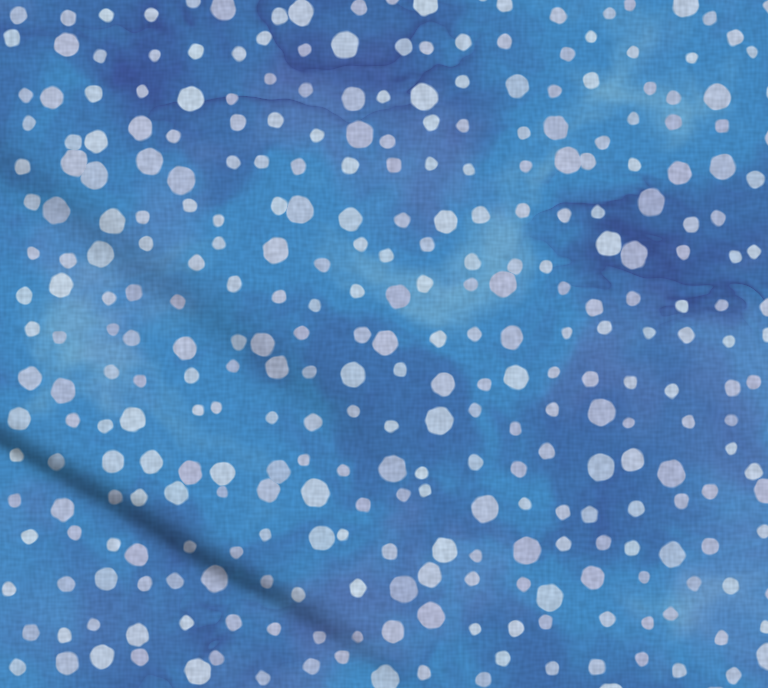
Give the GLSL for this texture, as a Shadertoy shader.

```glsl
// Mottled blue batik cloth with scattered pale dots, violet dye veins and soft folds.

const vec3 VIOLET   = vec3(0.23, 0.31, 0.57);
const vec3 DEEP     = vec3(0.25, 0.44, 0.67);
const vec3 AZURE    = vec3(0.26, 0.53, 0.75);
const vec3 PALE     = vec3(0.41, 0.64, 0.79);
const vec3 LAVENDER = vec3(0.47, 0.52, 0.74);
const vec3 DOT_COOL = vec3(0.75, 0.82, 0.88);
const vec3 DOT_WARM = vec3(0.68, 0.70, 0.81);

vec2 hash2(vec2 p) {
    vec3 q = fract(p.xyx * vec3(0.1031, 0.1030, 0.0973));
    q += dot(q, q.yzx + 33.33);
    return fract((q.xx + q.yz) * q.zy);
}

float cornerSlope(vec2 cell, vec2 offset) {
    float angle = 6.2832 * hash2(cell).x;
    return dot(vec2(cos(angle), sin(angle)), offset);
}

// Gradient noise, roughly -0.6 to 0.6
float noise(vec2 p) {
    vec2 i = floor(p), f = fract(p);
    vec2 u = f * f * f * (f * (f * 6.0 - 15.0) + 10.0);
    vec2 e = vec2(1.0, 0.0);
    return mix(mix(cornerSlope(i, f), cornerSlope(i + e.xy, f - e.xy), u.x),
               mix(cornerSlope(i + e.yx, f - e.yx), cornerSlope(i + e.xx, f - e.xx), u.x), u.y);
}

float fbm(vec2 p) {
    float sum = 0.0, gain = 1.0;
    for (int k = 0; k < 4; k++) {
        sum += gain * noise(p);
        p = mat2(1.6, 1.2, -1.2, 1.6) * p + 17.3;
        gain *= 0.5;
    }
    return sum;
}

float blob(vec2 p, vec2 center, vec2 size) {
    vec2 q = (p - center) / size;
    return exp(-dot(q, q));
}

// Dye line: crisp on one side, bleeding on the other
float vein(float d) {
    return exp(-abs(d) * (d > 0.0 ? 7.0 : 38.0));
}

vec3 dyeRamp(float t) {
    vec3 c = mix(VIOLET, DEEP, smoothstep(-0.05, 0.36, t));
    c = mix(c, AZURE, smoothstep(0.34, 0.6, t));
    return mix(c, PALE, smoothstep(0.62, 1.0, t));
}

vec3 dyedCloth(vec2 p) {
    vec2 warp = vec2(fbm(p * 3.0 + 5.0), fbm(p * 3.0 + 41.0));
    vec2 q = p + 0.09 * warp;
    float violet = blob(q, vec2(0.40, 0.92), vec2(0.32, 0.09))
                 + blob(q, vec2(1.00, 0.62), vec2(0.18, 0.11))
                 + 0.5 * blob(q, vec2(0.30, 0.07), vec2(0.20, 0.10))
                 + 0.5 * blob(q, vec2(0.87, 0.22), vec2(0.11, 0.06));
    float light = blob(q, vec2(0.57, 0.56), vec2(0.28, 0.13))
                + 0.6 * blob(q, vec2(0.10, 0.52), vec2(0.13, 0.16))
                + 0.5 * blob(q, vec2(0.95, 0.85), vec2(0.16, 0.10));
    float tone = 0.49 + 0.55 * fbm(q * vec2(3.0, 4.0) + 9.0)
               + 0.1 * fbm(q * 13.0) + 0.26 * light - 0.32 * violet;
    vec3 color = dyeRamp(tone);
    float haze = smoothstep(0.0, 0.55, fbm(q * 3.2 + 70.0));
    color = mix(color, LAVENDER, 0.3 * haze + 0.2 * blob(p, vec2(0.1, 0.1), vec2(0.16, 0.08)));
    float line = vein(fbm(q * vec2(3.5, 7.0) + 23.0));
    return mix(color, VIOLET * 0.92, 0.75 * line * smoothstep(0.1, 0.7, violet));
}

// x: coverage, y: colour variation, z: opacity of the nearest dots
vec3 dots(vec2 p, float cellSize, float blur) {
    vec2 home = floor(p / cellSize);
    vec2 wobble = 0.0032 * vec2(noise(p * 65.0), noise(p * 65.0 + 31.0));
    vec3 best = vec3(0.0);
    for (int y = -1; y <= 1; y++)
    for (int x = -1; x <= 1; x++) {
        vec2 cell = home + vec2(x, y);
        vec2 look = hash2(cell + 137.0), kind = hash2(cell + 311.0);
        vec2 center = (cell + 0.5 + 0.62 * (hash2(cell + 53.0) - 0.5)) * cellSize;
        float radius = kind.x < 0.27 ? mix(0.0165, 0.0205, kind.y) : mix(0.0085, 0.0128, kind.y);
        float d = length(p + wobble - center) - radius;
        float cover = 1.0 - smoothstep(-blur, blur, d);
        if (cover > best.x) best = vec3(cover, look.x, mix(0.78, 1.0, sqrt(look.y)));
    }
    return best;
}

float weave(vec2 p) {
    return noise(p * vec2(55.0, 210.0)) + noise(p * vec2(210.0, 55.0) + 19.0);
}

// Shadow along the line y = height + slope * x, softer above it
float foldShadow(vec2 p, float height, float slope, float width) {
    float d = (p.y - height - slope * p.x) / sqrt(1.0 + slope * slope);
    d += 0.012 * noise(p * 4.0);
    float w = d > 0.0 ? width : width * 0.7;
    return exp(-d * d / (w * w));
}

void mainImage(out vec4 fragColor, in vec2 fragCoord) {
    vec2 p = fragCoord / iResolution.y;
    float blur = max(0.0021, 0.8 / iResolution.y);

    vec3 color = dyedCloth(p);
    vec3 dot3 = dots(p, 0.06, blur);
    vec3 dotColor = mix(DOT_COOL, DOT_WARM, dot3.y) + 0.04 * noise(p * 90.0);
    color = mix(color, dotColor, dot3.x * dot3.z);

    // Thread texture and cloth folds
    color *= 1.0 + 0.075 * weave(p);
    color *= 1.0 - 0.36 * foldShadow(p, 0.365, -0.585, 0.022) * smoothstep(0.68, 0.3, p.x);
    color *= 1.0 - 0.13 * foldShadow(p, 0.76, -0.73, 0.04) * smoothstep(0.65, 0.4, p.x);
    fragColor = vec4(clamp(color, 0.0, 1.0), 1.0);
}
```
